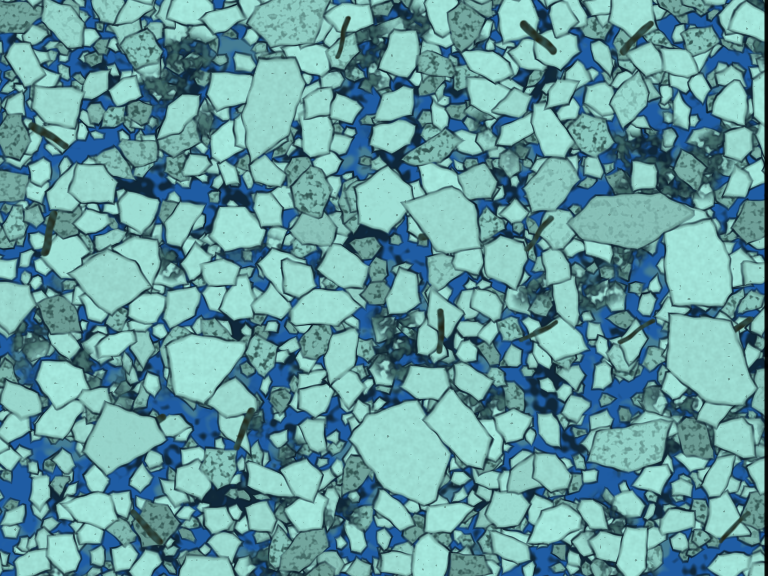
A Shadertoy shader for this texture:

```glsl
const float TAU = 6.2831853;
const vec3 QUARTZ = vec3(0.62, 0.875, 0.835);
const vec3 CLOUDY = vec3(0.45, 0.66, 0.63);
const vec3 CLAY = vec3(0.20, 0.34, 0.33);
const vec3 RESIN = vec3(0.12, 0.36, 0.64);
const vec3 HAZE = vec3(0.27, 0.49, 0.58);
const vec3 SHADOW = vec3(0.05, 0.13, 0.18);
const vec3 MICA = vec3(0.13, 0.16, 0.11);

float hash(vec2 p) {
    vec3 q = fract(p.xyx * 0.1031);
    q += dot(q, q.yzx + 33.33);
    return fract((q.x + q.y) * q.z);
}

vec2 direction(float angle) {
    return vec2(cos(angle), sin(angle));
}

float cornerSlope(vec2 cell, vec2 offset) {
    return dot(direction(TAU * hash(cell)), offset);
}

float gradientNoise(vec2 p) {
    vec2 i = floor(p), f = fract(p);
    vec2 u = f * f * f * (f * (f * 6.0 - 15.0) + 10.0);
    vec2 e = vec2(1.0, 0.0);
    float low = mix(cornerSlope(i, f), cornerSlope(i + e, f - e), u.x);
    float high = mix(cornerSlope(i + e.yx, f - e.yx), cornerSlope(i + 1.0, f - 1.0), u.x);
    return mix(low, high, u.y);
}

vec2 rotate(vec2 p, float angle) {
    vec2 d = direction(angle);
    return vec2(dot(p, d), dot(p, vec2(-d.y, d.x)));
}

// Irregular polygon: random half planes, corners cut by a circle
float shardDistance(vec2 p, vec2 id, float radius) {
    float stretch = 1.0 + 0.35 * hash(id + 3.7);
    p = rotate(p, TAU * hash(id + 9.1)) * vec2(1.0 / stretch, stretch);
    float d = length(p) - 1.4 * radius;
    for (int k = 0; k < 6; k++) {
        vec2 key = id + 17.3 * float(k + 1);
        float angle = (float(k) + 0.8 * hash(key)) * TAU / 6.0;
        d = max(d, dot(p, direction(angle)) - radius * mix(0.65, 1.1, hash(key + 5.9)));
    }
    return d;
}

vec3 grainColor(vec2 p, float cloudiness, float tint) {
    float mottle = gradientNoise(p * 75.0) + 0.7 * gradientNoise(p * 170.0);
    vec3 clear = QUARTZ * (0.96 + 0.07 * tint + 0.05 * mottle);
    clear *= 1.0 - 0.3 * smoothstep(0.42, 0.6, gradientNoise(p * 130.0 + 40.0));
    vec3 murky = mix(CLOUDY * (0.9 + 0.3 * tint), CLAY, smoothstep(-0.1, 0.6, mottle));
    return mix(clear, murky, cloudiness);
}

// One generation of grains on a jittered grid, drawn with dark rims
vec3 paintGrains(vec3 color, vec2 p, float size, float presence, float murk, float seed) {
    vec2 warp = vec2(gradientNoise(p * 42.0), gradientNoise(p * 42.0 + 31.0));
    vec2 q = p + 0.004 * warp;
    vec2 base = floor(q / size);
    float rimStrength = 0.6 + 0.8 * gradientNoise(p * 38.0 + seed);
    for (int y = -1; y <= 1; y++)
    for (int x = -1; x <= 1; x++) {
        vec2 cell = base + vec2(x, y);
        vec2 id = cell + seed;
        vec2 center = (cell + 0.2 + 0.6 * vec2(hash(id), hash(id + 51.7))) * size;
        float openness = gradientNoise(center * 7.0 + 4.0);
        if (hash(id + 23.4) > presence - 0.5 * openness) continue;
        float radius = size * mix(0.36, 0.58, hash(id + 71.2));
        float d = shardDistance(q - center, id, radius);
        float cloudiness = smoothstep(-0.12, 0.12, murk - hash(id + 83.6));
        vec3 fill = grainColor(p, cloudiness, hash(id + 97.3));
        fill = mix(fill, CLOUDY * 0.85, 0.6 * smoothstep(-0.006, -0.001, d));
        color = mix(color, fill, smoothstep(0.002, -0.002, d));
        color = mix(color, SHADOW, rimStrength * smoothstep(0.0032, 0.0, abs(d - 0.001)));
    }
    return color;
}

vec3 poreColor(vec2 p) {
    float cloud = gradientNoise(p * 16.0) + 0.5 * gradientNoise(p * 48.0);
    vec3 color = mix(RESIN, HAZE, smoothstep(0.1, 0.45, cloud));
    float shade = gradientNoise(p * 11.0 + 60.0) + 0.6 * gradientNoise(p * 60.0);
    return mix(color, SHADOW, 0.9 * smoothstep(0.08, 0.4, shade));
}

vec3 paintClay(vec3 color, vec2 p) {
    float patches = gradientNoise(p * 5.0 + 12.0) + 0.5 * gradientNoise(p * 15.0);
    float mottle = gradientNoise(p * 44.0) + 0.6 * gradientNoise(p * 110.0);
    vec3 clay = mix(SHADOW, CLAY * 1.15, smoothstep(-0.2, 0.5, mottle));
    float cover = smoothstep(0.14, 0.4, patches) * smoothstep(-0.4, 0.1, mottle);
    return mix(color, clay, 0.88 * cover);
}

// Sparse thin flakes
vec3 paintMica(vec3 color, vec2 p, float size) {
    vec2 cell = floor(p / size);
    vec2 center = (cell + 0.5) * size;
    vec2 q = rotate(p - center, TAU * hash(cell + 8.2));
    q.y += 0.006 * gradientNoise(p * 25.0);
    q.x -= clamp(q.x, -0.2 * size, 0.2 * size);
    float d = length(q) - mix(0.003, 0.007, hash(cell + 6.3));
    float present = step(hash(cell + 14.8), 0.3);
    vec3 flake = mix(MICA, CLAY, 0.5 + gradientNoise(p * 80.0));
    return mix(color, flake, present * smoothstep(0.002, -0.002, d));
}

void mainImage(out vec4 fragColor, in vec2 fragCoord) {
    vec2 p = fragCoord / iResolution.y;
    float aspect = iResolution.x / iResolution.y;
    vec3 color = poreColor(p);
    color = paintGrains(color, p, 0.026, 0.52, 0.45, 211.0);
    color = paintGrains(color, p, 0.046, 0.66, 0.28, 137.0);
    color = paintClay(color, p);
    color = paintGrains(color, p, 0.072, 0.68, 0.16, 59.0);
    color = paintMica(color, p, 0.17);
    color = paintGrains(color, p, 0.145, 0.24, 0.06, 313.0);

    // Dark slide border on the right
    color *= smoothstep(aspect - 0.004, aspect - 0.008, p.x) * 0.95 + 0.05;
    fragColor = vec4(color, 1.0);
}
```
